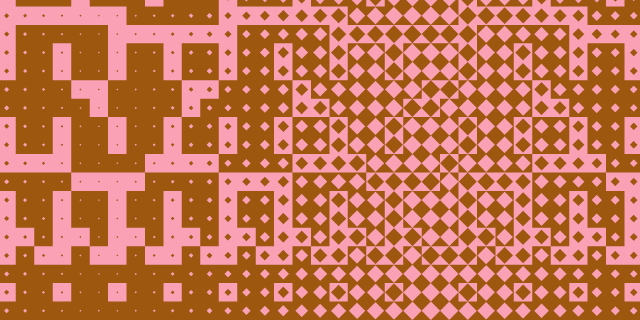
Reproduce this pattern procedurally as a Shadertoy shader.

```glsl
// Two-colour banded mosaic of square cells with inverted diamonds that swell and shrink across.

const float PI = 3.14159265;

// Three cells of a 2x2 block, turned a quarter per block
bool cornerBlock(int x, int y) {
    int local = (x + 2) % 6;
    if (local > 1) return false;
    int turn = ((x + 2) / 6 + 3) % 4;
    ivec2 gap = ivec2(turn == 1 || turn == 2 ? 1 : 0, turn >= 2 ? 1 : 0);
    return ivec2(local, y) != gap;
}

// Stacked friezes: true where a cell is light
bool lightCell(int x, int row) {
    bool bar = x % 3 == 0;
    if (row == 0 || row == 2) return false;
    if (row == 3) return x % 3 != 1;                    // lower half of the steps
    if (row == 4) return x % 3 != 2;                    // upper half of the steps
    if (row == 7) return x % 8 >= 4;                    // alternating dashes
    if (row == 8) return x % 8 < 4;
    if (row == 11 || row == 12) return cornerBlock(x, row - 11);
    if (row == 15) return x % 12 >= 6 || x % 12 == 0;   // long overlapping dashes
    if (row == 16) return x % 12 <= 6;
    if (row == 17) return x % 4 == 0;
    return bar;
}

float mosaic(vec2 p) {
    ivec2 cell = ivec2(floor(p));
    vec2 local = abs(fract(p) - 0.5);

    // The friezes restart at a seam, the diamond wave runs on
    int column = cell.x < 24 ? cell.x : cell.x - 13;
    float wave = 0.5 + 0.5 * cos(PI * (float(cell.x) - 23.2) / 18.0);
    float radius = mix(0.05, 0.5, wave);

    bool diamond = local.x + local.y < radius;
    return lightCell(column, cell.y) != diamond ? 1.0 : 0.0;
}

void mainImage(out vec4 fragColor, in vec2 fragCoord) {
    const int SAMPLES = 4;
    float light = 0.0;

    // Average a grid of samples to smooth every edge
    for (int j = 0; j < SAMPLES; j++) {
        for (int i = 0; i < SAMPLES; i++) {
            vec2 offset = (vec2(i, j) + 0.5) / float(SAMPLES) - 0.5;
            vec2 p = (fragCoord + offset) / iResolution.y * 17.35;
            light += mosaic(p + vec2(0.14, 0.0));
        }
    }
    light /= float(SAMPLES * SAMPLES);

    vec3 brown = vec3(0.62, 0.34, 0.06);
    vec3 pink = vec3(0.98, 0.63, 0.71);
    fragColor = vec4(mix(brown, pink, light), 1.0);
}
```
